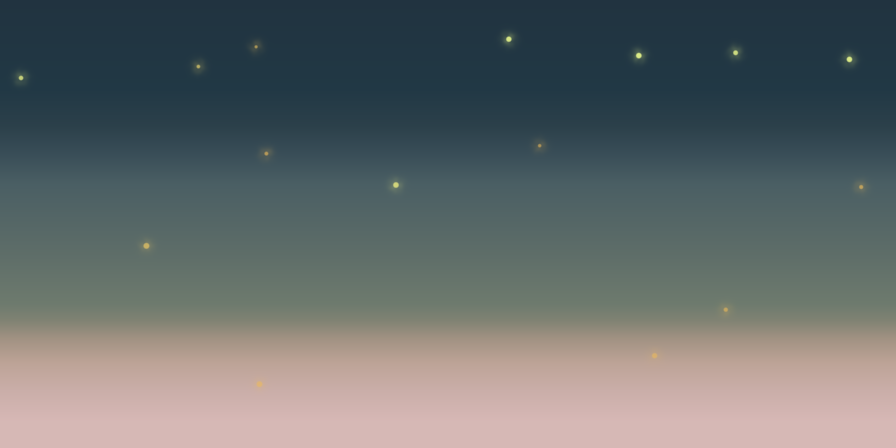
A WebGL 2 fragment shader for this background:

```glsl
#version 300 es
precision highp float;

uniform vec2 u_resolution;
out vec4 fragColor;

// Sky colours from the horizon up, with the height of each
const int STOPS = 13;
const vec3 SKY[STOPS] = vec3[](
    vec3(0.84, 0.72, 0.71), vec3(0.79, 0.68, 0.66), vec3(0.74, 0.64, 0.59),
    vec3(0.63, 0.57, 0.51), vec3(0.50, 0.51, 0.45), vec3(0.43, 0.48, 0.43),
    vec3(0.37, 0.43, 0.41), vec3(0.33, 0.40, 0.40), vec3(0.29, 0.37, 0.39),
    vec3(0.22, 0.30, 0.34), vec3(0.17, 0.25, 0.29), vec3(0.13, 0.22, 0.27),
    vec3(0.13, 0.20, 0.25));
const float HEIGHT[STOPS] = float[](
    0.06, 0.13, 0.19, 0.245, 0.285, 0.32,
    0.43, 0.51, 0.59, 0.66, 0.72, 0.80, 1.0);

// Fireflies, lengths in canvas heights
const float CELLS = 4.0;
const float CORE_RADIUS = 0.0065;
const float GLOW_RADIUS = 0.015;
const float GLOW_STRENGTH = 0.35;
const float HAZE_SCALE = 70.0;
const float DENSITY_LOW = 0.15;
const float DENSITY_HIGH = 0.95;
const vec3 EMBER = vec3(0.82, 0.36, 0.24);
const vec3 AMBER = vec3(0.93, 0.73, 0.35);
const vec3 LIME = vec3(0.92, 0.98, 0.55);

vec2 hash2(vec2 p) {
    vec3 q = fract(p.xyx * vec3(0.1031, 0.1030, 0.0973));
    q += dot(q, q.yzx + 33.33);
    return fract((q.xx + q.yz) * q.zy);
}

float gradientDot(vec2 corner, vec2 offset) {
    float angle = 6.2832 * hash2(corner).x;
    return dot(vec2(cos(angle), sin(angle)), offset);
}

float gradientNoise(vec2 p) {
    vec2 i = floor(p), f = fract(p);
    vec2 u = f * f * f * (f * (f * 6.0 - 15.0) + 10.0);
    vec2 e = vec2(0.0, 1.0);
    float low = mix(gradientDot(i, f), gradientDot(i + e.yx, f - e.yx), u.x);
    float high = mix(gradientDot(i + e.xy, f - e.xy), gradientDot(i + e.yy, f - e.yy), u.x);
    return mix(low, high, u.y);
}

vec3 skyColour(float height) {
    vec3 colour = SKY[0];
    for (int i = 1; i < STOPS; i++) {
        float t = clamp((height - HEIGHT[i - 1]) / (HEIGHT[i] - HEIGHT[i - 1]), 0.0, 1.0);
        colour = mix(colour, SKY[i], t);
    }
    return colour;
}

// At most one firefly per cell, more and brighter toward the top
vec3 addFirefly(vec3 colour, vec2 p, float pixel) {
    vec2 cell = floor(p * CELLS);
    float height = (cell.y + 0.5) / CELLS;
    vec2 place = hash2(cell + 17.0);
    vec2 traits = hash2(cell + 71.0);
    if (traits.x > mix(DENSITY_LOW, DENSITY_HIGH, height)) return colour;

    vec2 offset = p - (cell + mix(vec2(0.15), vec2(0.85), place)) / CELLS;
    float dist = length(offset);
    float radius = CORE_RADIUS * mix(0.35, 1.0, traits.y);
    float strength = mix(0.5, 1.0, traits.y * height);

    // Warm to lime tint
    float warmth = height * 0.7 + traits.y * 0.5;
    vec3 tint = mix(EMBER, AMBER, smoothstep(0.2, 0.5, warmth));
    tint = mix(tint, LIME, smoothstep(0.65, 1.0, warmth));

    // Patchy halo and smooth core
    float haze = 0.8 + 0.6 * gradientNoise(p * HAZE_SCALE);
    float halo = exp(-dist * dist / (GLOW_RADIUS * GLOW_RADIUS));
    float core = 1.0 - smoothstep(radius - pixel, radius + pixel, dist);
    colour = mix(colour, tint, GLOW_STRENGTH * strength * halo * haze);
    return mix(colour, tint, core * strength);
}

void main() {
    vec2 p = gl_FragCoord.xy / u_resolution.y;
    float pixel = 1.0 / u_resolution.y;
    vec3 colour = skyColour(p.y);
    colour = addFirefly(colour, p, pixel);
    fragColor = vec4(colour, 1.0);
}
```
